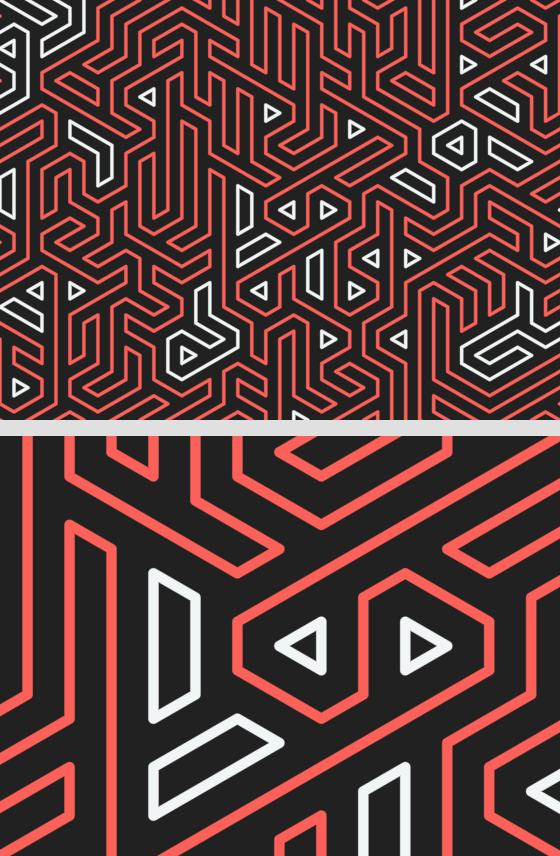
Top: the whole. Bottom: its middle third, enlarged.
Write a Shadertoy shader that draws this pattern.

```glsl
const float ROWS = 26.0;         // lattice units over the canvas height
const float HALF_WIDTH = 0.108;  // half stroke width, in lattice units
const float SOFTNESS = 0.9;      // edge blur, in pixels
const int LONG_LOOP = 56;        // tiles; longer loops take the accent colour
const int SMALLEST_LOOP = 3;     // single triangles, always light
const float ACCENT_CHANCE = 0.1; // share of shorter loops that are accented
const uint SEED = 11u;
const vec3 GROUND = vec3(0.13);
const vec3 LIGHT = vec3(0.95, 0.96, 0.96);
const vec3 ACCENT = vec3(0.99, 0.38, 0.35);

const float SQRT3 = 1.7320508;
const float SIXTH_TURN = 1.0471976;

// Axial steps to the six neighbours, at 30 + 60 k degrees
const ivec2 STEP[6] = ivec2[6](ivec2(1, 0), ivec2(0, 1), ivec2(-1, 1),
                               ivec2(-1, 0), ivec2(0, -1), ivec2(1, -1));

float hash(ivec2 tile) {
    uint h = uint(tile.x + 512) * 0x9E3779B1u ^ uint(tile.y + 512) * 0x85EBCA6Bu;
    h += SEED * 0xC2B2AE35u;
    h = (h ^ (h >> 16)) * 0x7FEB352Du;
    h = (h ^ (h >> 15)) * 0x846CA68Bu;
    h ^= h >> 16;
    return float(h >> 8) / 16777216.0;
}

// Each tile runs its three strokes along one of three axes
int tileAxis(ivec2 tile) {
    return int(hash(tile) * 3.0);
}

vec2 tileCentre(ivec2 tile) {
    return vec2(SQRT3 * float(tile.x), float(tile.x) + 2.0 * float(tile.y));
}

// Hexagonal tile that contains p, by cube rounding
ivec2 nearestTile(vec2 p) {
    float q = p.x / SQRT3;
    float r = 0.5 * (p.y - q);
    vec3 cube = vec3(q, r, -q - r);
    vec3 cell = round(cube);
    vec3 err = abs(cell - cube);
    if (err.x > err.y && err.x > err.z) cell.x = -cell.y - cell.z;
    else if (err.y > err.z) cell.y = -cell.x - cell.z;
    return ivec2(cell.xy);
}

// Distance to the closest stroke of a tile, and one port of that stroke
float strokeDistance(vec2 p, ivec2 tile, out int port) {
    int axis = tileAxis(tile);
    float angle = SIXTH_TURN * (float(axis) + 0.5);
    vec2 along = vec2(cos(angle), sin(angle));
    vec2 v = p - tileCentre(tile);
    float t = dot(v, along);
    float s = dot(v, vec2(-along.y, along.x));
    float lane = abs(s) < 0.25 * SQRT3 ? 0.0 : sign(s);
    float halfLength = lane == 0.0 ? 1.0 : 0.5;
    port = (axis + (lane == 0.0 ? 0 : lane > 0.0 ? 1 : 4)) % 6;
    return length(vec2(max(abs(t) - halfLength, 0.0), s - lane * 0.5 * SQRT3));
}

// Follow the loop from tile to tile to find its length and colour
vec3 loopColour(ivec2 start, int startPort) {
    ivec2 tile = start;
    int port = startPort;
    float key = 1.0;
    for (int i = 1; i <= LONG_LOOP; i++) {
        key = min(key, hash(tile));
        int axis = tileAxis(tile);
        int entry = (port - axis + 6) % 6;
        int leave = ((entry < 4 ? 3 : 9) - entry + axis) % 6;
        tile += STEP[leave];
        port = (leave + 3) % 6;
        if (tile == start && port == startPort) {
            bool accented = i > SMALLEST_LOOP && fract(key * 97.0) < ACCENT_CHANCE;
            return accented ? ACCENT : LIGHT;
        }
    }
    return ACCENT;
}

void mainImage(out vec4 fragColor, in vec2 fragCoord) {
    float unitsPerPixel = ROWS / iResolution.y;
    vec2 p = fragCoord * unitsPerPixel;

    // Closest stroke in this tile and in the one across the nearest edge
    ivec2 tile = nearestTile(p);
    vec2 v = p - tileCentre(tile);
    int side = (int(floor(atan(v.y, v.x + 1e-5) / SIXTH_TURN)) + 6) % 6;
    ivec2 neighbour = tile + STEP[side];
    int port, neighbourPort;
    float d = strokeDistance(p, tile, port);
    float neighbourD = strokeDistance(p, neighbour, neighbourPort);
    if (neighbourD < d) {
        d = neighbourD;
        tile = neighbour;
        port = neighbourPort;
    }

    // Colour only where a stroke covers the ground
    float blur = SOFTNESS * unitsPerPixel;
    float cover = 1.0 - smoothstep(HALF_WIDTH - blur, HALF_WIDTH + blur, d);
    vec3 colour = GROUND;
    if (cover > 0.0) colour = mix(GROUND, loopColour(tile, port), cover);
    fragColor = vec4(colour, 1.0);
}
```
